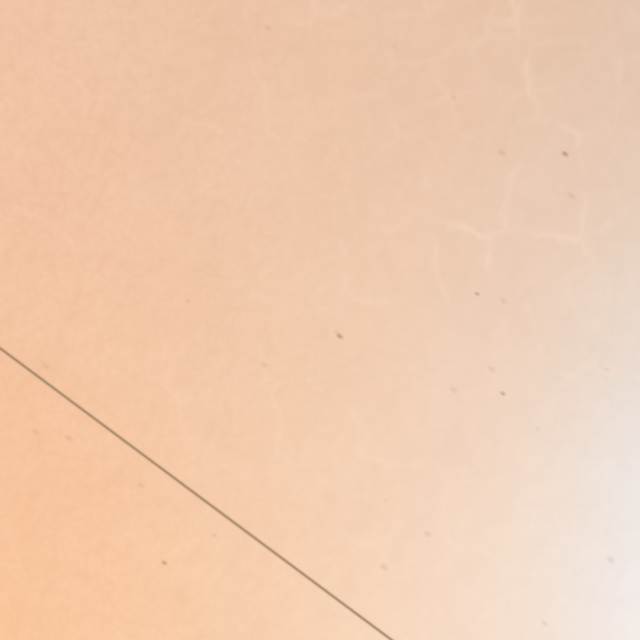
A Shadertoy shader for this texture:

```glsl
// Warm, softly lit plaster surface crossed by one thin dark diagonal seam.
// A four-corner gradient carries the light; cellular noise adds pale broken
// veins, soft flaky mottling and a few scattered dark specks.

const vec3 TOP_LEFT     = vec3(0.938, 0.762, 0.646);
const vec3 TOP_RIGHT    = vec3(0.893, 0.770, 0.676);
const vec3 BOTTOM_LEFT  = vec3(0.978, 0.776, 0.608);
const vec3 BOTTOM_RIGHT = vec3(0.962, 0.918, 0.885);
const vec3 VEIN_TINT    = vec3(0.975, 0.865, 0.785);
const vec3 SEAM_COLOR   = vec3(0.610, 0.500, 0.390);
const vec3 SPECK_COLOR  = vec3(0.560, 0.400, 0.310);

vec2 hash2(vec2 cell) {
    vec2 k = vec2(dot(cell, vec2(127.1, 311.7)), dot(cell, vec2(269.5, 183.3)));
    return fract(sin(k) * 43758.5);
}

// x: distance to the nearest cell point, y: distance to the cell border.
vec2 cellular(vec2 p) {
    vec2 cell = floor(p), f = fract(p);
    vec2 first = vec2(8.0), second = vec2(9.0);
    for (int y = -1; y <= 1; y++)
    for (int x = -1; x <= 1; x++) {
        vec2 o = vec2(x, y);
        vec2 toPoint = o + 0.1 + 0.8 * hash2(cell + o) - f;
        float d = dot(toPoint, toPoint);
        if (d < dot(first, first)) {
            second = first;
            first = toPoint;
        } else if (d < dot(second, second)) {
            second = toPoint;
        }
    }
    float border = dot(0.5 * (first + second), normalize(second - first));
    return vec2(length(first), border);
}

// Smooth drifting field in about -1..1 from layered, rotated sines.
float layeredSines(vec2 p) {
    float sum = 0.0, amp = 0.5;
    for (int i = 0; i < 4; i++) {
        sum += amp * sin(p.x + 1.7 * sin(p.y)) * cos(p.y * 0.9 + 0.6);
        p = mat2(1.2, 1.4, -1.4, 1.2) * p + 2.3;
        amp *= 0.6;
    }
    return sum;
}

vec3 lighting(vec2 uv) {
    float across = pow(uv.x, 1.4);
    float up = smoothstep(-0.15, 1.05, uv.y);
    vec3 base = mix(mix(BOTTOM_LEFT, BOTTOM_RIGHT, across),
                    mix(TOP_LEFT, TOP_RIGHT, across), up);
    vec2 toGlow = (uv - vec2(1.08, 0.22)) * vec2(5.0, 2.8);
    return base + exp(-dot(toGlow, toGlow)) * vec3(-0.015, 0.025, 0.060);
}

// Soft lines along the cell borders, fading in and out along their length.
float veins(vec2 uv, float scale, float width) {
    vec2 warp = vec2(layeredSines(uv * 24.0), layeredSines(uv * 24.0 + 9.0));
    float d = cellular(uv * scale + 0.13 * warp).y / (scale * width);
    float patches = smoothstep(-0.2, 0.4, layeredSines(uv * 8.0 + 4.0));
    float breaks = smoothstep(-0.35, 0.35, layeredSines(uv * 42.0 + 1.0));
    return exp(-d * d) * patches * mix(0.25, 1.0, breaks);
}

// One candidate speck per grid cell, kept with the given chance.
float specks(vec2 uv, float scale, float chance, float radius) {
    vec2 cell = floor(uv * scale);
    vec2 place = 0.15 + 0.7 * hash2(cell + 17.0);
    vec2 pick = hash2(cell + 53.0);
    vec2 q = (fract(uv * scale) - place) / scale;
    q = vec2(q.x + 0.4 * q.y, q.y * 1.1);
    float r = radius * mix(0.7, 1.2, pick.y);
    float spot = 1.0 - smoothstep(0.0, 1.5 * r, length(q));
    return spot * step(pick.x, chance) * mix(0.4, 1.0, pick.y);
}

float seam(vec2 uv, vec2 a, vec2 b, float halfWidth) {
    vec2 normal = normalize(vec2(a.y - b.y, b.x - a.x));
    float d = dot(uv - a, normal) / halfWidth;
    return exp(-d * d);
}

void mainImage(out vec4 fragColor, in vec2 fragCoord) {
    vec2 uv = fragCoord / iResolution.xy;
    vec3 color = lighting(uv);

    // Soft flakes, strongest left of centre, over faint broad clouding.
    float grain = 0.45 - cellular(uv * 62.0 + layeredSines(uv * 50.0)).x;
    float blotch = 0.45 - cellular(uv * 27.0 + layeredSines(uv * 30.0)).x;
    float grainAmount = mix(0.022, 0.009, smoothstep(0.15, 0.75, uv.x));
    color += grain * grainAmount * vec3(0.7, 1.0, 1.1);
    color += blotch * 0.012 + layeredSines(uv * 13.0) * vec3(0.004, 0.007, 0.008);

    // Pale veins, clearer toward the right.
    float clarity = mix(0.14, 0.42, smoothstep(0.2, 0.85, uv.x));
    float web = max(veins(uv, 7.5, 0.0060), 0.4 * veins(uv + 3.0, 13.0, 0.0055));
    color = mix(color, max(color, VEIN_TINT), web * clarity);

    // Dark specks and the diagonal seam.
    color = mix(color, SPECK_COLOR, 0.55 * specks(uv, 7.0, 0.16, 0.0048));
    color = mix(color, SPECK_COLOR, 0.14 * specks(uv + 2.0, 11.0, 0.16, 0.0055));
    color = mix(color, SEAM_COLOR, 0.82 * seam(uv, vec2(0.0, 0.456), vec2(0.612, 0.0), 0.0024));

    fragColor = vec4(clamp(color, 0.0, 1.0), 1.0);
}
```
